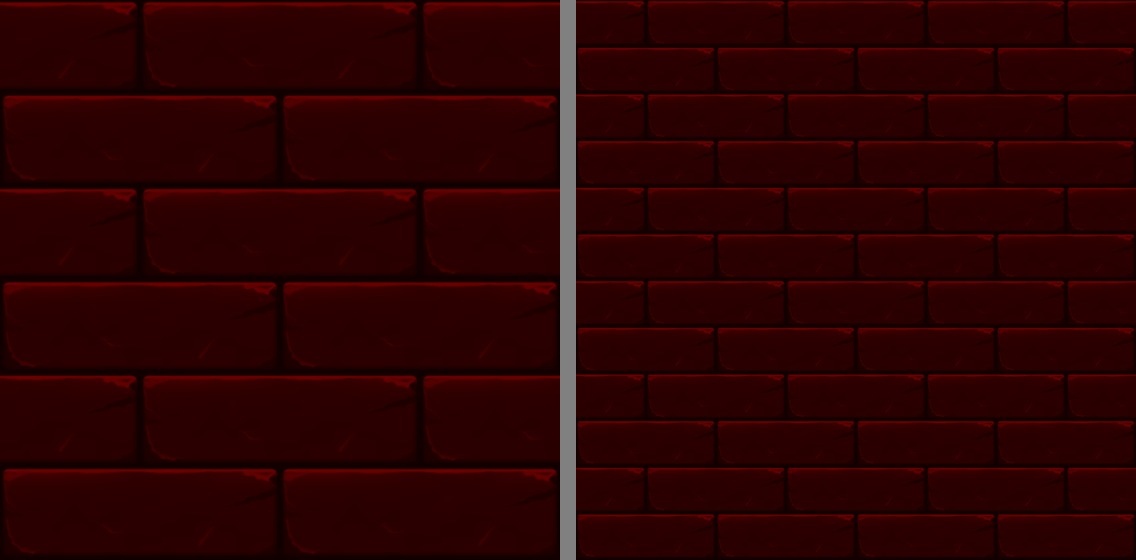
Left, the tile; right, the same tile 2 across and 2 down.
Write a WebGL 2 fragment shader that draws this texture.

```glsl
#version 300 es
precision highp float;
// Dark red glazed bricks in running bond: 2 across, 6 courses high.
// Each brick is a rounded box with a lit top rim, a soft glow, chipped
// corners and tapered scratches; noise wraps on the brick cell, so it tiles.

uniform vec2 u_resolution;
out vec4 outColor;

// Layout: cell coordinates run 0..3 across and 0..1 up
const vec2 REPEATS = vec2(2.0, 6.0);
const vec2 CELL = vec2(3.0, 1.0);
const vec2 BRICK_MIN = vec2(0.033, 0.045);
const vec2 BRICK_MAX = vec2(2.967, 0.975);
const float CORNER = 0.06;
const float SOFT = 0.018;

// Tones, all in the red channel
const float MORTAR = 0.07;
const float SHADE = 0.10;
const float FACE = 0.165;
const float SCUFF = 0.27;
const float EDGE = 0.36;
const float RIM = 0.43;

float hash(vec2 p) {
    return fract(sin(dot(p, vec2(127.1, 311.7))) * 43758.5453);
}

// Value noise that wraps on the brick cell; freq is a whole number
float noise(vec2 p, vec2 freq) {
    vec2 period = CELL * freq;
    vec2 i = floor(p * freq), f = fract(p * freq);
    f = f * f * (3.0 - 2.0 * f);
    vec2 lo = mod(i, period), hi = mod(i + 1.0, period);
    return mix(mix(hash(lo), hash(vec2(hi.x, lo.y)), f.x),
               mix(hash(vec2(lo.x, hi.y)), hash(hi), f.x), f.y);
}

float roundedBox(vec2 p, vec2 halfSize, float r) {
    vec2 q = abs(p) - halfSize + r;
    return length(max(q, 0.0)) + min(max(q.x, q.y), 0.0) - r;
}

// Soft line from a to b whose half width goes from wa to wb
float stroke(vec2 p, vec2 a, vec2 b, float wa, float wb) {
    vec2 ab = b - a;
    float t = clamp(dot(p - a, ab) / dot(ab, ab), 0.0, 1.0);
    return 1.0 - smoothstep(-SOFT, SOFT, length(p - a - t * ab) - mix(wa, wb, t));
}

float brickTone(vec2 p, float box) {
    float grain = noise(p, vec2(5.0, 9.0));
    float ragged = noise(p, vec2(17.0, 23.0));
    vec2 w = p + (vec2(grain, ragged) - 0.5) * 0.035;
    float tone = FACE + 0.012 * (grain - 0.5);

    // Shaded sides and underside
    float upper = smoothstep(0.75, 0.92, p.y);
    tone = mix(tone, SHADE, 0.75 * smoothstep(-0.055, 0.0, box) * (1.0 - upper));

    // Glow below the top, strongest at the left
    float depth = max(BRICK_MAX.y - p.y, 0.0);
    float leftGlow = 1.0 - smoothstep(0.5, 1.6, p.x);
    float rightGlow = smoothstep(2.1, 2.8, p.x);
    tone += exp(-depth / 0.10) * (0.06 + 0.09 * leftGlow + 0.06 * rightGlow);

    // Bright worn rim
    float rimWidth = 0.022 + 0.03 * noise(p, vec2(4.0, 1.0)) + 0.012 * ragged;
    float rim = 1.0 - smoothstep(rimWidth * 0.6, rimWidth * 1.4, depth);
    tone = mix(tone, RIM - 0.05 * grain, rim);

    // Lower left chip: dark outside a curved, lit break
    vec2 q = max(w - BRICK_MIN, 0.001);
    float chip = (q.x * q.y - 0.0145) / length(q);
    float reach = 1.0 - smoothstep(0.32, 0.48, length(q));
    tone = mix(tone, SHADE, 0.7 * reach * (1.0 - smoothstep(-0.02, 0.01, chip)));
    float lit = 1.0 - smoothstep(0.004, 0.024, abs(chip));
    tone = mix(tone, SCUFF, reach * lit * (0.35 + 0.65 * ragged));

    // Lower right chip and dull patches along the edges
    float cut = dot(w - vec2(2.70, 0.03), vec2(0.53, -0.85));
    tone = mix(tone, SHADE, 0.7 * smoothstep(-0.015, 0.015, cut) * (1.0 - smoothstep(0.2, 0.3, p.y)));
    tone = mix(tone, SHADE, 0.35 * stroke(w, vec2(0.05, 0.50), vec2(0.24, 0.47), 0.04, 0.01));
    tone = mix(tone, SHADE, 0.6 * stroke(w, vec2(1.12, 0.08), vec2(1.28, 0.04), 0.0, 0.02));

    // Dark crack running out to the right edge
    tone = mix(tone, SHADE, 0.8 * stroke(w, vec2(2.46, 0.57), vec2(2.97, 0.74), 0.005, 0.04));

    // Upper left corner: lit wedge and a curl down the side
    tone = mix(tone, EDGE, 0.7 * stroke(w, vec2(0.08, 0.88), vec2(0.30, 0.95), 0.035, 0.02));
    float curl = max(stroke(w, vec2(0.045, 0.82), vec2(0.08, 0.62), 0.012, 0.008),
                     stroke(w, vec2(0.08, 0.62), vec2(0.17, 0.57), 0.008, 0.0));
    tone = mix(tone, SCUFF, 0.8 * curl);

    // Upper right corner: lit break beside a dark notch
    float lip = max(stroke(w, vec2(2.62, 0.94), vec2(2.86, 0.88), 0.012, 0.035),
                    stroke(w, vec2(2.86, 0.88), vec2(2.95, 0.95), 0.025, 0.01));
    tone = mix(tone, RIM, 0.8 * lip);
    tone = mix(tone, SHADE, 0.9 * stroke(w, vec2(2.91, 0.87), vec2(2.96, 0.85), 0.025, 0.045));

    // Two light scratches on the face
    float bent = max(stroke(w, vec2(1.09, 0.37), vec2(1.20, 0.31), 0.005, 0.012),
                     stroke(w, vec2(1.20, 0.31), vec2(1.37, 0.30), 0.010, -0.010));
    float slant = stroke(w, vec2(2.15, 0.18), vec2(2.29, 0.345), 0.018, 0.0);
    return mix(tone, SCUFF, 0.85 * max(bent, slant));
}

void main() {
    // Running bond: every second course is shifted by half a brick
    vec2 grid = gl_FragCoord.xy / u_resolution * REPEATS;
    grid.x += 0.5 * mod(floor(grid.y), 2.0);
    vec2 p = fract(grid) * CELL;

    vec2 center = 0.5 * (BRICK_MIN + BRICK_MAX);
    float box = roundedBox(p - center, 0.5 * (BRICK_MAX - BRICK_MIN), CORNER);
    float aa = max(0.012, REPEATS.y / u_resolution.y);
    float joint = smoothstep(-aa, aa, box);
    float tone = mix(brickTone(p, box), MORTAR, joint);
    outColor = vec4(tone, 0.0, 0.0, 1.0);
}
```
